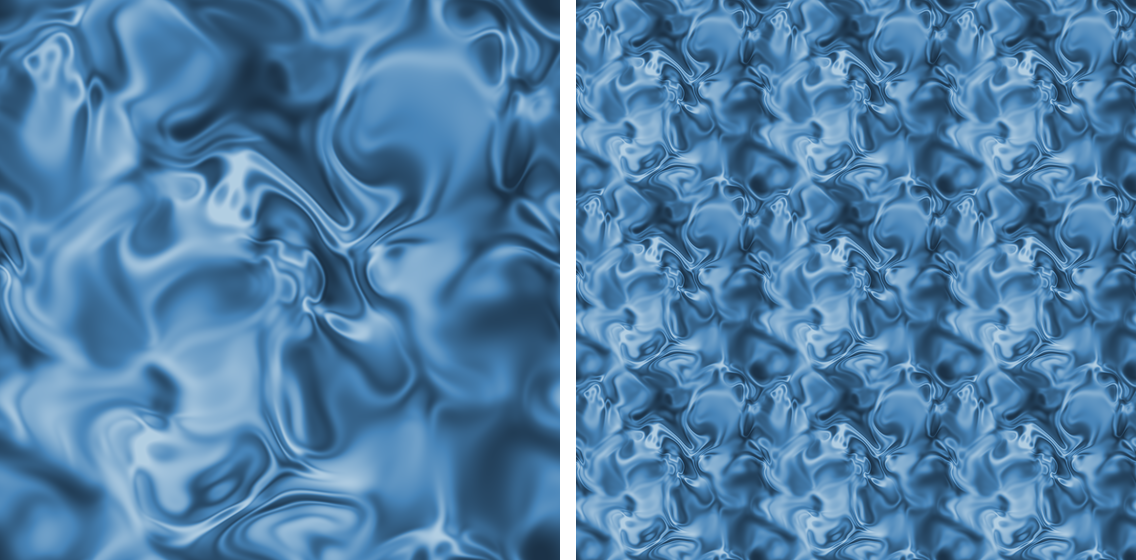
Left, the tile; right, the same tile 3 across and 3 down.
A Shadertoy shader for this texture:

```glsl
// Liquid blue marbling: wrapping gradient noise is looked up through a strong,
// noise-driven displacement, which folds soft blobs into rings and sharp creases.
// Bright bands with dark rims loop around the zero lines of a folded field.

const vec3 DEEP  = vec3(0.13, 0.24, 0.34);
const vec3 WATER = vec3(0.28, 0.52, 0.725);
const vec3 PALE  = vec3(0.60, 0.74, 0.85);

const int BROAD_CELLS = 3;        // whole numbers of cells across the canvas
const int SWIRL_CELLS = 4;
const int BLOB_CELLS  = 6;
const int FOLD_CELLS  = 7;
const int BAND_CELLS  = 8;
const int FINE_CELLS  = 13;

const float SWIRL      = 0.09;    // first displacement, in canvas widths
const float FOLD_CALM  = 0.10;    // second displacement in quiet areas
const float FOLD_BUSY  = 0.31;    // and in turbulent ones
const float BROAD_GAIN = 1.7;
const float BLOB_GAIN  = 3.5;
const float FINE_GAIN  = 2.1;
const float BAND_GAIN  = 1.25;
const float RIM_GAIN   = 0.85;
const float BAND_WIDTH = 0.085;
const float TONE_SHIFT = -0.12;
const float TONE_LIMIT = 3.0;     // extremes bend softly towards this

uint scramble(uint h) {
    h = (h ^ (h >> 16u)) * 73244475u;
    h = (h ^ (h >> 15u)) * 73244475u;
    return h ^ (h >> 16u);
}

vec2 gradientAt(ivec2 cell, int period, int seed) {
    ivec2 wrapped = (cell + 8 * period) % period;
    uint h = scramble(uint(wrapped.x + 64 * wrapped.y + 4096 * seed) + 1u);
    float angle = 6.28318 * float(h & 65535u) / 65536.0;
    return vec2(cos(angle), sin(angle));
}

// Gradient noise that repeats every unit of uv, about -0.7 to 0.7.
// Each seed shifts its lattice, so the layers share no grid lines.
float noise(vec2 uv, int period, int seed) {
    vec2 p = uv * float(period) + fract(float(seed) * vec2(0.37, 0.61) + 0.45);
    vec2 corner = floor(p);
    ivec2 cell = ivec2(corner);
    vec2 f = p - corner;
    vec2 w = f * f * f * (f * (f * 6.0 - 15.0) + 10.0);
    ivec2 e = ivec2(1, 0);
    float a = dot(gradientAt(cell, period, seed), f);
    float b = dot(gradientAt(cell + e.xy, period, seed), f - vec2(e.xy));
    float c = dot(gradientAt(cell + e.yx, period, seed), f - vec2(e.yx));
    float d = dot(gradientAt(cell + e.xx, period, seed), f - vec2(e.xx));
    return mix(mix(a, b, w.x), mix(c, d, w.x), w.y);
}

vec2 noise2(vec2 uv, int period, int seed) {
    return vec2(noise(uv, period, seed), noise(uv, period, seed + 1));
}

float bell(float x, float width) {
    return exp(-x * x / (width * width));
}

// Tone in roughly standard deviations around the middle blue
float marbleTone(vec2 uv) {
    // Two stages of displacement, the second varying in strength
    vec2 swirled = uv + SWIRL * noise2(uv, SWIRL_CELLS, 3);
    float busy = smoothstep(-0.3, 0.25, noise(uv, BROAD_CELLS, 7));
    float fold = mix(FOLD_CALM, FOLD_BUSY, busy);
    vec2 folded = swirled + fold * noise2(swirled, FOLD_CELLS, 11);

    // Layers from broad light and shade to narrow bands
    float tone = TONE_SHIFT + BROAD_GAIN * noise(swirled, BROAD_CELLS, 17);
    tone += BLOB_GAIN * noise(folded, BLOB_CELLS, 23);
    tone += FINE_GAIN * mix(0.6, 1.1, busy) * noise(folded, FINE_CELLS, 29);

    // Looping bright bands with a dark rim on either side
    float line = noise(folded, BAND_CELLS, 31);
    float visible = smoothstep(-0.15, 0.25, noise(swirled, SWIRL_CELLS, 37));
    float rims = bell(abs(line) - 2.1 * BAND_WIDTH, BAND_WIDTH);
    tone += visible * (BAND_GAIN * bell(line, BAND_WIDTH) - RIM_GAIN * rims);
    return tone / sqrt(1.0 + tone * tone / (TONE_LIMIT * TONE_LIMIT));
}

vec3 waterColour(float tone) {
    vec3 shade = mix(WATER, DEEP, clamp(-tone / 1.8, 0.0, 1.15));
    return mix(shade, PALE, clamp(tone / 1.55, 0.0, 1.3));
}

void mainImage(out vec4 fragColor, in vec2 fragCoord) {
    // Four samples per pixel keep the tightest creases smooth
    vec3 colour = vec3(0.0);
    for (int i = 0; i < 4; i++) {
        vec2 offset = vec2(i % 2, i / 2) * 0.5 - 0.25;
        colour += waterColour(marbleTone((fragCoord + offset) / iResolution.xy));
    }
    fragColor = vec4(colour / 4.0, 1.0);
}
```
